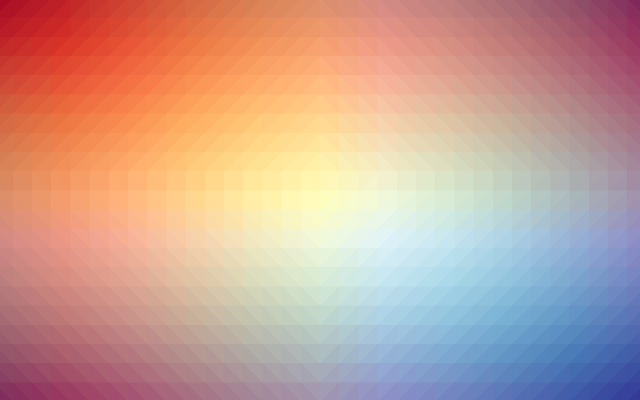
This background is drawn by a WebGL 1 fragment shader. Its source:

```glsl
precision highp float;

uniform vec2 u_resolution;

#define CELL 0.048      // mesh cell size, in canvas heights
#define SPLIT_ROW 2.0   // row where the diagonals flip
#define AXIS_MIX 0.5    // weight of the vertical ramp
#define GAMMA 2.2
#define SAMPLES 2       // antialiasing samples per axis

// Diverging ramp from red through yellow to blue
vec3 rampStop(float i) {
  if (i < 0.5) return vec3(0.647, 0.000, 0.149);
  if (i < 1.5) return vec3(0.843, 0.188, 0.153);
  if (i < 2.5) return vec3(0.957, 0.427, 0.263);
  if (i < 3.5) return vec3(0.992, 0.682, 0.380);
  if (i < 4.5) return vec3(0.996, 0.878, 0.565);
  if (i < 5.5) return vec3(1.000, 1.000, 0.749);
  if (i < 6.5) return vec3(0.878, 0.953, 0.973);
  if (i < 7.5) return vec3(0.671, 0.851, 0.914);
  if (i < 8.5) return vec3(0.455, 0.678, 0.820);
  if (i < 9.5) return vec3(0.271, 0.459, 0.706);
  return vec3(0.192, 0.212, 0.584);
}

// Cube roots of white-relative XYZ: mixing here equals mixing in Lab
vec3 toPerceptual(vec3 rgb) {
  vec3 c = pow(rgb, vec3(GAMMA));
  vec3 xyz = vec3(dot(c, vec3(0.4339, 0.3762, 0.1899)),
                  dot(c, vec3(0.2127, 0.7152, 0.0721)),
                  dot(c, vec3(0.0178, 0.1095, 0.8727)));
  return pow(xyz, vec3(1.0 / 3.0));
}

vec3 fromPerceptual(vec3 v) {
  vec3 xyz = v * v * v;
  vec3 c = vec3(dot(xyz, vec3(3.0799, -1.5371, -0.5428)),
                dot(xyz, vec3(-0.9213, 1.8760, 0.0453)),
                dot(xyz, vec3(0.0529, -0.2040, 1.1511)));
  return pow(clamp(c, 0.0, 1.0), vec3(1.0 / GAMMA));
}

vec3 ramp(float t) {
  float s = clamp(t, 0.0, 1.0) * 10.0;
  float i = min(floor(s), 9.0);
  return mix(toPerceptual(rampStop(i)), toPerceptual(rampStop(i + 1.0)), s - i);
}

// Centroid of the mesh triangle that holds p
vec2 triangleCentroid(vec2 p) {
  vec2 rowShift = vec2(0.0, 0.5);
  vec2 grid = p / CELL + rowShift;
  vec2 cell = floor(grid);
  vec2 local = grid - cell;

  // Diagonals form nested diamonds around the centre
  bool rising = (cell.x < 0.0) == (cell.y >= SPLIT_ROW);
  if (!rising) local.x = 1.0 - local.x;
  vec2 centroid = local.x > local.y ? vec2(2.0, 1.0) / 3.0 : vec2(1.0, 2.0) / 3.0;
  if (!rising) centroid.x = 1.0 - centroid.x;

  return (cell + centroid - rowShift) * CELL;
}

vec3 meshColor(vec2 fragCoord) {
  vec2 p = (fragCoord - 0.5 * u_resolution) / u_resolution.y;
  vec2 t = triangleCentroid(p) * u_resolution.y / u_resolution + 0.5;
  return fromPerceptual(mix(ramp(t.x), ramp(1.0 - t.y), AXIS_MIX));
}

void main() {
  // Average a small grid of samples to smooth the facet edges
  vec3 color = vec3(0.0);
  float count = float(SAMPLES);
  for (int y = 0; y < SAMPLES; y++) {
    for (int x = 0; x < SAMPLES; x++) {
      vec2 offset = (vec2(float(x), float(y)) + 0.5) / count - 0.5;
      color += meshColor(gl_FragCoord.xy + offset);
    }
  }
  gl_FragColor = vec4(color / (count * count), 1.0);
}
```
